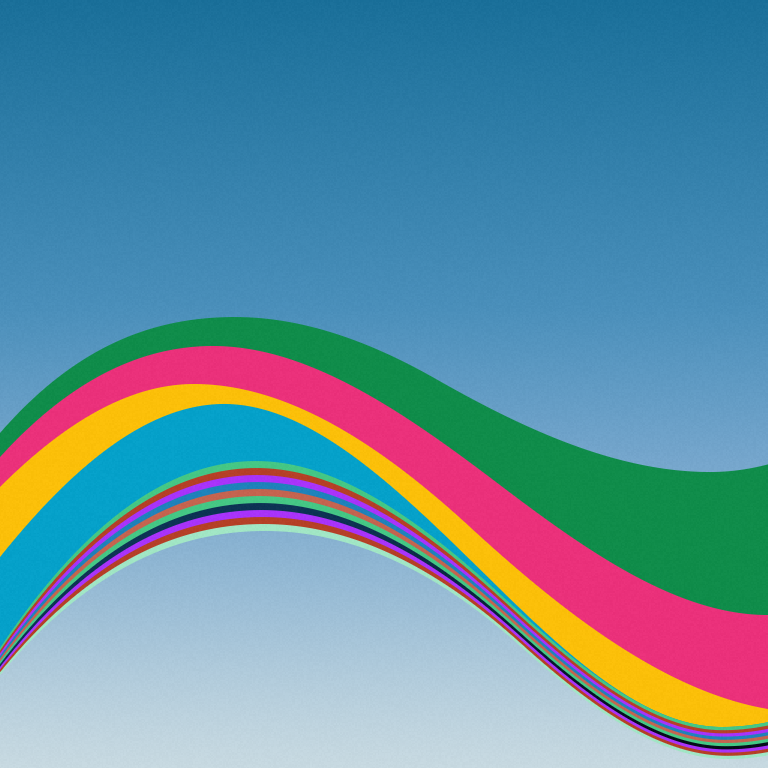
A WebGL 1 fragment shader for this background:

```glsl
precision highp float;
// Broad coloured ribbons and a bundle of thin stripes rolling across a blue sky.

uniform vec2 u_resolution;

// A wave edge: start (height, slope), peak (x, height),
// bend and dip (x, height, slope).
struct Wave { vec2 start; vec2 peak; vec3 bend; vec3 dip; };

const Wave GREEN_EDGE = Wave(vec2(0.4362, 1.15), vec2(0.306, 0.5872),
    vec3(0.5677, 0.5065, -0.57), vec3(0.9245, 0.3854, 0.0));
const Wave PINK_EDGE = Wave(vec2(0.4049, 1.1), vec2(0.2773, 0.5495),
    vec3(0.651, 0.3685, -0.76), vec3(1.0, 0.1992, 0.0));
const Wave YELLOW_EDGE = Wave(vec2(0.3659, 1.0), vec2(0.2526, 0.5),
    vec3(0.612, 0.3138, -0.92), vec3(1.0, 0.0768, -0.17));
const Wave BLUE_EDGE = Wave(vec2(0.2747, 1.25), vec2(0.2917, 0.474),
    vec3(0.651, 0.2331, -0.98), vec3(0.9401, 0.0534, 0.0));
const Wave STRIPES_TOP = Wave(vec2(0.1563, 1.5), vec2(0.3333, 0.3997),
    vec3(0.651, 0.2266, -0.92), vec3(0.9401, 0.0534, 0.0));
const Wave STRIPES_BASE = Wave(vec2(0.1211, 1.2), vec2(0.3451, 0.3086),
    vec3(0.6771, 0.1589, -0.9), vec3(0.9479, 0.0117, 0.0));
const float DIP_CURVATURE = 1.75;

const vec3 SKY_TOP = vec3(0.10, 0.435, 0.60);
const vec3 SKY_UPPER = vec3(0.29, 0.56, 0.73);
const vec3 SKY_LOWER = vec3(0.46, 0.65, 0.80);
const vec3 SKY_BASE = vec3(0.78, 0.85, 0.88);

const vec3 GREEN = vec3(0.06, 0.55, 0.29);
const vec3 PINK = vec3(0.92, 0.19, 0.48);
const vec3 YELLOW = vec3(0.985, 0.75, 0.035);
const vec3 BLUE = vec3(0.02, 0.63, 0.79);

const vec3 JADE = vec3(0.27, 0.78, 0.52);
const vec3 RUST = vec3(0.71, 0.25, 0.15);
const vec3 PURPLE = vec3(0.66, 0.20, 0.98);
const vec3 STEEL = vec3(0.12, 0.51, 0.73);
const vec3 SALMON = vec3(0.77, 0.39, 0.31);
const vec3 NAVY = vec3(0.05, 0.20, 0.33);
const vec3 NIGHT = vec3(0.02, 0.05, 0.10);
const vec3 MINT = vec3(0.63, 0.90, 0.77);

const float STRIPE_COUNT = 10.0;
const float GRAIN_CELLS = 512.0;
const float GRAIN_STRENGTH = 0.018;

float hash(vec2 p) {
    vec3 q = fract(vec3(p.xyx) * 0.1031);
    q += dot(q, q.yzx + 33.33);
    return fract((q.x + q.y) * q.z);
}

// Cubic between two knots given as (x, height, slope).
float hermite(float x, vec3 a, vec3 b) {
    float span = b.x - a.x;
    float t = (x - a.x) / span;
    float s = 1.0 - t;
    return a.y * s * s * (1.0 + 2.0 * t) + b.y * t * t * (3.0 - 2.0 * t)
        + span * t * s * (a.z * s - b.z * t);
}

float waveHeight(Wave w, float x) {
    vec3 peak = vec3(w.peak, 0.0);
    if (x < peak.x) return hermite(x, vec3(0.0, w.start), peak);
    if (x < w.bend.x) return hermite(x, peak, w.bend);
    if (x < w.dip.x) return hermite(x, w.bend, w.dip);
    float d = x - w.dip.x;
    return w.dip.y + d * (w.dip.z + DIP_CURVATURE * d);
}

// Coverage below an edge, softened over one pixel across its slope.
float below(float height, float slope, float y, float pixel) {
    float width = pixel * sqrt(1.0 + slope * slope);
    return clamp((height - y) / width + 0.5, 0.0, 1.0);
}

float waveCover(Wave w, vec2 p, float pixel) {
    float height = waveHeight(w, p.x);
    float slope = (waveHeight(w, p.x + pixel) - height) / pixel;
    return below(height, slope, p.y, pixel);
}

vec3 skyColor(float y) {
    vec3 c = mix(SKY_BASE, SKY_LOWER, smoothstep(0.0, 0.4, y) * 0.3 + min(y / 0.4, 1.0) * 0.7);
    c = mix(c, SKY_UPPER, clamp((y - 0.4) / 0.2, 0.0, 1.0));
    return mix(c, SKY_TOP, clamp((y - 0.6) / 0.4, 0.0, 1.0));
}

vec3 stripeColor(float i, float x) {
    if (i < 0.5 || abs(i - 5.0) < 0.5) return JADE;
    if (i < 1.5 || abs(i - 8.0) < 0.5) return RUST;
    if (i < 2.5 || abs(i - 7.0) < 0.5) return PURPLE;
    if (i < 3.5) return STEEL;
    if (i < 4.5) return SALMON;
    return i < 6.5 ? mix(NAVY, NIGHT, smoothstep(0.4, 0.9, x)) : MINT;
}

void main() {
    vec2 p = gl_FragCoord.xy / u_resolution;
    float pixel = 1.0 / u_resolution.y;
    vec3 sky = skyColor(p.y);

    // Broad ribbons, each covering everything below its edge.
    vec3 color = mix(sky, GREEN, waveCover(GREEN_EDGE, p, pixel));
    color = mix(color, PINK, waveCover(PINK_EDGE, p, pixel));
    color = mix(color, YELLOW, waveCover(YELLOW_EDGE, p, pixel));
    color = mix(color, BLUE, waveCover(BLUE_EDGE, p, pixel));

    // Thin stripes blend evenly between two waves, with sky beneath.
    float top = waveHeight(STRIPES_TOP, p.x);
    float base = waveHeight(STRIPES_BASE, p.x);
    float slope = (waveHeight(STRIPES_BASE, p.x + pixel) - base) / pixel;
    for (float i = 0.0; i < STRIPE_COUNT; i++) {
        float height = mix(top, base, i / STRIPE_COUNT);
        color = mix(color, stripeColor(i, p.x), below(height, slope, p.y, pixel));
    }
    color = mix(color, sky, below(base, slope, p.y, pixel));

    // Faint paper grain.
    color += GRAIN_STRENGTH * (hash(floor(p * GRAIN_CELLS)) - 0.5);
    gl_FragColor = vec4(color, 1.0);
}
```
